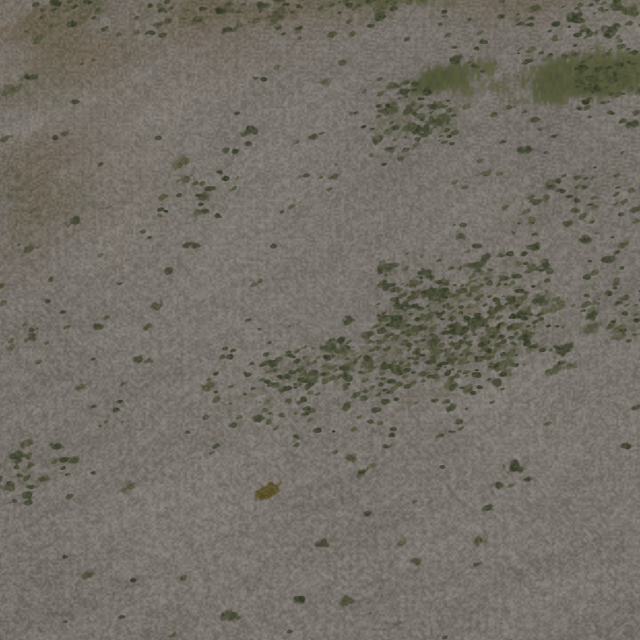
This texture is drawn by a Shadertoy shader. Its source:

```glsl
// Dry gravel slope seen from above, with scattered green tufts and grass.
// Layered value noise makes the gravel; jittered cells place the tufts,
// thinned out by a density map of soft tilted ellipses.

float hash(vec2 p) {
    return fract(sin(dot(p, vec2(127.1, 311.7))) * 43758.5453);
}

float noise(vec2 p) {
    vec2 i = floor(p), f = fract(p);
    f = f * f * (3.0 - 2.0 * f);
    return mix(mix(hash(i), hash(i + vec2(1, 0)), f.x),
               mix(hash(i + vec2(0, 1)), hash(i + vec2(1, 1)), f.x), f.y);
}

float fbm(vec2 p) {
    float sum = 0.0, amp = 0.53;
    for (int i = 0; i < 4; i++) {
        sum += amp * noise(p);
        p = mat2(1.6, 1.2, -1.2, 1.6) * p + 7.3;
        amp *= 0.5;
    }
    return sum;
}

vec2 turn(vec2 p, float angle) {
    float c = cos(angle), s = sin(angle);
    return vec2(c * p.x + s * p.y, c * p.y - s * p.x);
}

// Soft tilted ellipse: 1 in the middle, fading outwards
float patchAt(vec2 p, vec2 centre, vec2 radii, float angle) {
    vec2 d = turn(p - centre, angle) / radii;
    return exp(-dot(d, d));
}

// Chance of finding a tuft at p
float tuftDensity(vec2 p) {
    float v = 1.1 * patchAt(p, vec2(0.68, 0.48), vec2(0.20, 0.10), 0.35);
    v += 1.0 * patchAt(p, vec2(0.92, 0.50), vec2(0.17, 0.055), 0.2);
    v += 0.6 * patchAt(p, vec2(0.46, 0.41), vec2(0.14, 0.04), 0.4);
    v += 0.8 * patchAt(p, vec2(0.63, 0.79), vec2(0.09, 0.05), 0.6);
    v += 0.5 * patchAt(p, vec2(0.90, 0.70), vec2(0.13, 0.05), 0.1);
    v += 0.8 * patchAt(p, vec2(0.05, 0.27), vec2(0.17, 0.035), 0.5);
    v += 0.45 * patchAt(p, vec2(0.29, 0.70), vec2(0.09, 0.04), 0.4);
    v += 0.4 * patchAt(p, vec2(0.06, 0.50), vec2(0.10, 0.03), 0.6);
    v += 0.8 * patchAt(p, vec2(0.84, 0.87), vec2(0.24, 0.06), 0.15);
    v += 0.45 * smoothstep(0.92, 1.0, p.y);
    return v * smoothstep(0.2, 0.65, noise(p * 16.0)) + 0.008;
}

// One scale of tufts: x is coverage, y is a random shade per tuft
vec2 tufts(vec2 p, float cells, float share) {
    vec2 q = p * cells, result = vec2(0.0);
    float ragged = noise(p * 150.0) - 0.5;
    for (int j = -1; j <= 1; j++)
    for (int i = -1; i <= 1; i++) {
        vec2 id = floor(q) + vec2(i, j);
        float shade = hash(id + cells * 1.7);
        vec2 centre = id + 0.1 + 0.8 * vec2(hash(id + 3.1), hash(id + 8.7));
        float present = step(hash(id + cells), share * tuftDensity(centre / cells));
        vec2 d = turn(q - centre, 0.3 + 0.5 * (shade - 0.5));
        d /= vec2(0.58, 0.33) * (0.6 + 0.6 * hash(id + 5.9));
        float cover = present * (1.0 - smoothstep(0.45, 1.15, length(d) + ragged));
        if (cover > result.x) result = vec2(cover, shade);
    }
    return result;
}

void mainImage(out vec4 fragColor, in vec2 fragCoord) {
    vec2 p = fragCoord / iResolution.xy;
    vec2 along = turn(p, 0.4);

    // Pinkish grey ground with broad mottling and slanted streaks
    float broad = fbm(p * 5.0);
    float streak = fbm(along * vec2(5.0, 32.0));
    vec3 color = mix(vec3(0.445, 0.422, 0.402), vec3(0.498, 0.475, 0.45), broad);
    color += 0.05 * (streak - 0.5);

    // Olive and brown soil in the upper left and along the top
    float soil = patchAt(p, vec2(0.08, 0.94), vec2(0.32, 0.09), 0.15)
               + 0.8 * patchAt(p, vec2(0.04, 0.70), vec2(0.13, 0.10), 0.3)
               + 0.6 * smoothstep(0.94, 1.0, p.y);
    soil *= smoothstep(0.25, 0.65, fbm(along * vec2(9.0, 22.0)));
    vec3 soilColor = mix(vec3(0.36, 0.35, 0.27), vec3(0.42, 0.37, 0.30), noise(p * 13.0));
    color = mix(color, soilColor, 0.8 * clamp(soil, 0.0, 1.0));

    // Thin olive growth between the tufts
    float thin = tuftDensity(p) * smoothstep(0.35, 0.7, noise(along * vec2(70.0, 110.0)));
    color = mix(color, vec3(0.37, 0.37, 0.29), 0.5 * clamp(thin, 0.0, 1.0));

    // Gravel grain, coarser towards the near lower edge
    float fine = noise(p * 310.0) - 0.5;
    float coarse = noise(turn(p, 0.7) * 190.0) - 0.5;
    color += 0.085 * fine + mix(0.075, 0.045, p.y) * coarse;

    // Dense grass with upright blades, top right and at the top edge
    float blades = noise(p * vec2(230.0, 75.0));
    float grass = patchAt(p, vec2(0.95, 0.885), vec2(0.22, 0.045), 0.14)
                + 0.75 * patchAt(p, vec2(0.69, 0.88), vec2(0.075, 0.026), 0.35)
                + 0.7 * patchAt(p, vec2(0.60, 1.0), vec2(0.16, 0.018), 0.0);
    grass = smoothstep(0.35, 0.75, grass + 0.5 * (fbm(p * 30.0) - 0.5) + 0.3 * (blades - 0.5));
    vec3 grassColor = mix(vec3(0.25, 0.28, 0.17), vec3(0.38, 0.38, 0.24), 0.6 * blades + 0.4 * broad);
    color = mix(color, grassColor, 0.85 * grass);

    // Tufts at three sizes, from clumps to specks
    for (int k = 0; k < 3; k++) {
        vec2 tuft = tufts(p, 34.0 * pow(1.6, float(k)), 0.35 + 0.17 * float(k));
        vec3 leaf = mix(vec3(0.21, 0.235, 0.16), vec3(0.34, 0.345, 0.25), tuft.y);
        color = mix(color, leaf + 0.09 * fine + 0.05 * (blades - 0.5), 0.85 * tuft.x);
    }

    // Lone yellowish cushion
    float cushion = patchAt(p, vec2(0.42, 0.232), vec2(0.022, 0.013), 0.3);
    cushion = smoothstep(0.3, 0.6, cushion + 0.4 * (noise(p * 130.0) - 0.5));
    color = mix(color, vec3(0.33, 0.29, 0.13) + 0.1 * fine, 0.85 * cushion);

    fragColor = vec4(color, 1.0);
}
```
